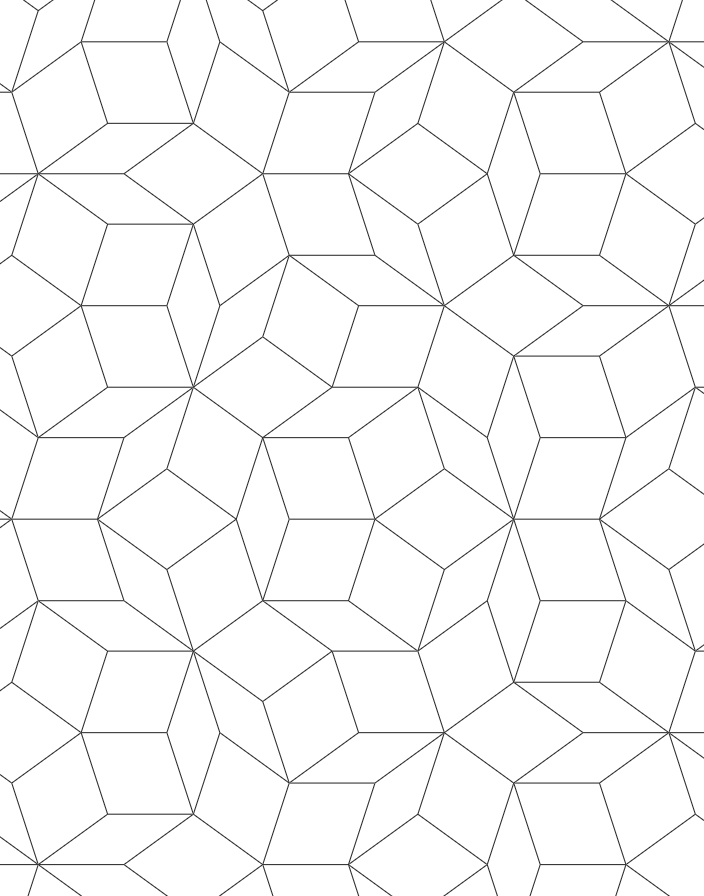
Give the GLSL for this pattern, as a Shadertoy shader.

```glsl
// Thin outlines of a Penrose rhombus tiling, built with the pentagrid method.

const vec3  PAPER = vec3(1.0);
const vec3  INK = vec3(0.17);
const float EDGE = 0.0957;             // rhombus side, in canvas heights
const float LINE_WIDTH = 0.00118;      // in canvas heights
const vec2  CENTRE = vec2(2.35, 0.83); // tiling point at the canvas centre, in sides
const float SHIFT = 0.1;               // pentagrid offset, picks the arrangement
const float TAU = 6.2831853;

float cross2(vec2 a, vec2 b) { return a.x * b.y - a.y * b.x; }

// Unit direction of each of the five line families
vec2 direction(int i) {
    float a = TAU * float(i) / 5.0;
    return vec2(cos(a), sin(a));
}

// Offsets sum to zero, mirrored about the horizontal axis
float offsetOf(int i) {
    return i == 0 ? 0.0 : (i == 1 || i == 4) ? -SHIFT : SHIFT;
}

// Centre of the rhombus dual to the crossing of line nj of family j and nk of k
vec2 rhombCentre(int j, int k, float nj, float nk) {
    vec2 ej = direction(j), ek = direction(k);
    float rj = nj - offsetOf(j), rk = nk - offsetOf(k);
    vec2 crossing = (rj * vec2(ek.y, -ek.x) - rk * vec2(ej.y, -ej.x)) / cross2(ej, ek);
    vec2 centre = (nj + 0.5) * ej + (nk + 0.5) * ek;
    for (int i = 0; i < 5; i++) {
        if (i == j || i == k) continue;
        vec2 e = direction(i);
        centre += ceil(dot(crossing, e) + offsetOf(i)) * e;
    }
    return centre;
}

// Distance from p to the outline of the rhombus that holds it, in sides
float edgeDistance(vec2 p) {
    // Approximate place of p in the pentagrid
    vec2 grid = p;
    for (int i = 0; i < 5; i++) grid -= offsetOf(i) * direction(i);
    grid /= 2.5;

    float nearest = 1.0;
    for (int j = 0; j < 4; j++)
    for (int k = j + 1; k < 5; k++) {
        vec2 ej = direction(j), ek = direction(k);
        float area = cross2(ej, ek);
        vec2 first = floor(vec2(dot(grid, ej) + offsetOf(j), dot(grid, ek) + offsetOf(k)));
        // The two closest lines of each family are enough
        for (int c = 0; c < 4; c++) {
            vec2 n = first + vec2(c & 1, c >> 1);
            vec2 q = p - rhombCentre(j, k, n.x, n.y);
            vec2 uv = abs(vec2(cross2(q, ek), cross2(ej, q)) / area);
            float inset = 0.5 - max(uv.x, uv.y);
            if (inset > -0.001) nearest = min(nearest, abs(inset * area));
        }
    }
    return nearest;
}

void mainImage(out vec4 fragColor, in vec2 fragCoord) {
    vec2 canvas = (fragCoord - 0.5 * iResolution.xy) / iResolution.y;
    float dist = edgeDistance(canvas / EDGE + CENTRE) * EDGE;

    // Share of the pixel that the line covers
    float pixel = 1.0 / iResolution.y;
    float halfLine = 0.5 * LINE_WIDTH;
    float overlap = min(dist + 0.5 * pixel, halfLine) - max(dist - 0.5 * pixel, -halfLine);
    float coverage = clamp(overlap / pixel, 0.0, 1.0);

    fragColor = vec4(mix(PAPER, INK, coverage), 1.0);
}
```
